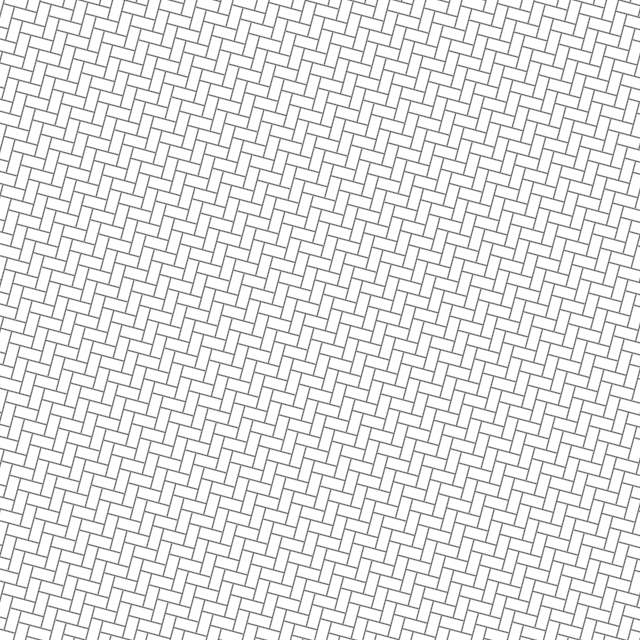
Give the GLSL for this pattern, as a Shadertoy shader.

```glsl
// Tilted herringbone of white two-by-one bricks with thin grey joints.

// Distance from p to the nearest joint, in brick widths (y points down).
float jointDistance(vec2 p) {
    vec2 cell = floor(p);
    vec2 f = p - cell;
    // Each row shifts by one cell: 0,1 = lying brick, 2,3 = lower, upper half of a standing one
    float part = mod(cell.x - cell.y, 4.0);
    vec2 q = part < 1.5 ? vec2(f.x + part, f.y) : vec2(f.y + 3.0 - part, f.x);
    vec2 edge = min(q, vec2(2.0, 1.0) - q);
    return min(edge.x, edge.y);
}

void mainImage(out vec4 fragColor, in vec2 fragCoord) {
    const float bricksPerCanvas = 55.0; // brick widths along one canvas side
    vec2 uv = fragCoord / iResolution.y;

    // Brick frame, tilted downward to the right
    vec2 r = vec2(uv.x - 0.356, 0.618 - uv.y) * bricksPerCanvas;
    float tilt = radians(15.0);
    vec2 along = vec2(cos(tilt), sin(tilt));
    vec2 p = vec2(dot(r, along), dot(r, vec2(-along.y, along.x)));

    // Joint with a soft edge of about one pixel
    float blur = 1.3 * bricksPerCanvas / iResolution.y;
    float joint = clamp(0.5 + (0.053 - jointDistance(p)) / blur, 0.0, 1.0);

    fragColor = vec4(mix(vec3(1.0), vec3(0.38), joint), 1.0);
}
```
